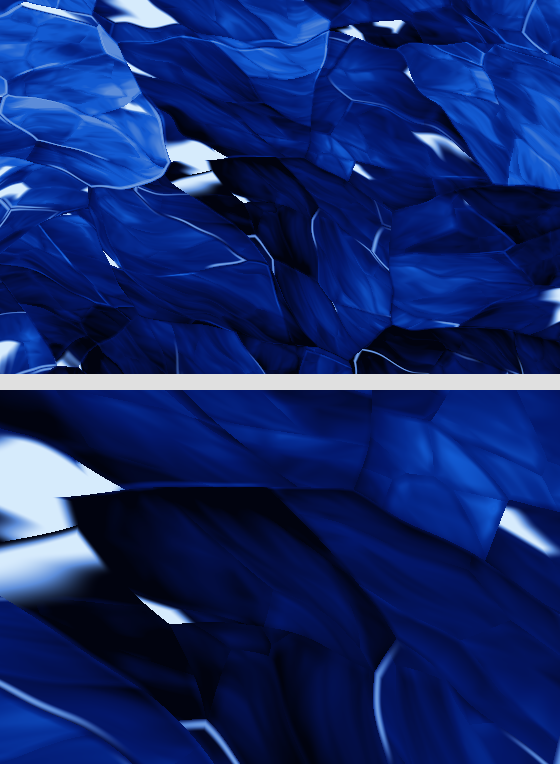
Top, the full canvas; bottom, a detail of the centre.
Write a Shadertoy shader that draws this texture.

```glsl
// Crumpled glossy blue foil: nested folded facets with satin streaks and white glints.

vec2 hash2(vec2 p) {
    vec3 q = fract(p.xyx * vec3(0.1031, 0.1030, 0.0973));
    q += dot(q, q.yzx + 33.33);
    return fract((q.xx + q.yz) * q.zy);
}

float noise(vec2 p) {
    vec2 i = floor(p), f = fract(p);
    f = f * f * (3.0 - 2.0 * f);
    float low = mix(hash2(i).x, hash2(i + vec2(1, 0)).x, f.x);
    float high = mix(hash2(i + vec2(0, 1)).x, hash2(i + vec2(1, 1)).x, f.x);
    return mix(low, high, f.y);
}

vec2 noise2(vec2 p) {
    return vec2(noise(p), noise(p + 37.7)) - 0.5;
}

mat2 rotation(float a) {
    return mat2(cos(a), sin(a), -sin(a), cos(a));
}

// Voronoi facet: offset from its centre (xy), distance to the crease (z)
vec3 facet(vec2 p, out vec2 id) {
    vec2 cell = floor(p), f = fract(p), nearest = vec2(0);
    float best = 9.0, crease = 9.0;
    for (int y = -1; y <= 1; y++)
    for (int x = -1; x <= 1; x++) {
        vec2 g = vec2(x, y);
        vec2 r = g + hash2(cell + g) - f;
        float d = dot(r, r);
        if (d < best) {
            best = d;
            nearest = r;
            id = cell + g;
        }
    }
    for (int y = -2; y <= 2; y++)
    for (int x = -2; x <= 2; x++) {
        vec2 g = vec2(x, y);
        vec2 r = g + hash2(cell + g) - f;
        vec2 gap = r - nearest;
        if (dot(gap, gap) > 0.0001)
            crease = min(crease, dot(0.5 * (nearest + r), normalize(gap)));
    }
    return vec3(-nearest, crease);
}

// Foil colour for a tone measured in deviations from the mean
vec3 foilColour(float t) {
    vec3 c = mix(vec3(0.004, 0.012, 0.06), vec3(0.01, 0.05, 0.25), clamp(t + 2.5, 0.0, 1.0));
    c = mix(c, vec3(0.01, 0.09, 0.42), clamp((t + 1.5) / 1.1, 0.0, 1.0));
    c = mix(c, vec3(0.02, 0.17, 0.58), clamp((t + 0.4) / 1.0, 0.0, 1.0));
    c = mix(c, vec3(0.07, 0.35, 0.82), clamp((t - 0.6) / 0.9, 0.0, 1.0));
    return mix(c, vec3(0.36, 0.55, 0.85), clamp((t - 1.7) / 0.9, 0.0, 1.0));
}

void mainImage(out vec4 fragColor, in vec2 fragCoord) {
    vec2 p = fragCoord / iResolution.y;

    // Gently bend the folds
    vec2 bent = p + 0.12 * noise2(p * 3.0) + 0.02 * noise2(p * 13.0);
    vec2 local = rotation(0.3) * bent * vec2(2.2, 3.1) + 11.0;

    // Darker towards the bottom, with broad patches of light
    float tone = 0.7 * (p.y - 0.55) + 0.9 * (noise(p * 2.6 + 5.0) - 0.5);
    float glint = 0.0, scale = 2.6, strength = 0.8;

    // Each facet carries smaller facets turned its own way
    for (int i = 0; i < 4; i++) {
        vec2 id;
        vec3 f = facet(local, id);
        vec2 rnd = hash2(id + 7.3), pick = hash2(id + 91.7);
        float crease = f.z / scale;
        float edge = smoothstep(0.0, 0.005 + 0.003 * float(i), crease);
        float tilt = dot(f.xy, rotation(6.283 * rnd.x)[0]);
        vec2 turned = rotation((rnd.y - 0.5) * 2.6) * f.xy;
        float satin = noise(turned * vec2(1.2, 5.5) + rnd * 40.0) - 0.5;

        tone += strength * edge * (2.0 * tilt + 1.3 * (pick.x - 0.5) + 1.1 * satin);

        // Lit rims and shaded folds along the larger creases
        if (i < 2) {
            float rim = 1.0 - smoothstep(0.0, 0.005, abs(crease - 0.004));
            rim *= step(0.6, pick.x) * smoothstep(0.45, 0.75, noise(p * 9.0 + rnd * 20.0));
            tone += 1.5 * rim;
            glint = max(glint, 0.6 * rim * step(0.8, pick.x));
            tone -= 0.9 * step(pick.x, 0.4) * exp(-45.0 * crease);
        }

        // A few facets mirror the lamp
        if (i == 1 || i == 2) {
            float shine = smoothstep(0.04, 0.26, tilt + 0.4 * satin);
            glint = max(glint, step(0.925, pick.y) * shine * edge);
        }

        local = turned * vec2(1.45, 2.5) + rnd * 50.0;
        scale *= 1.9;
        strength *= 0.76;
    }

    vec3 colour = foilColour(tone);
    colour = mix(colour, vec3(0.36, 0.55, 0.85), clamp(2.0 * glint, 0.0, 1.0));
    colour = mix(colour, vec3(0.84, 0.92, 0.99), clamp(2.0 * glint - 1.0, 0.0, 1.0));
    fragColor = vec4(colour, 1.0);
}
```
